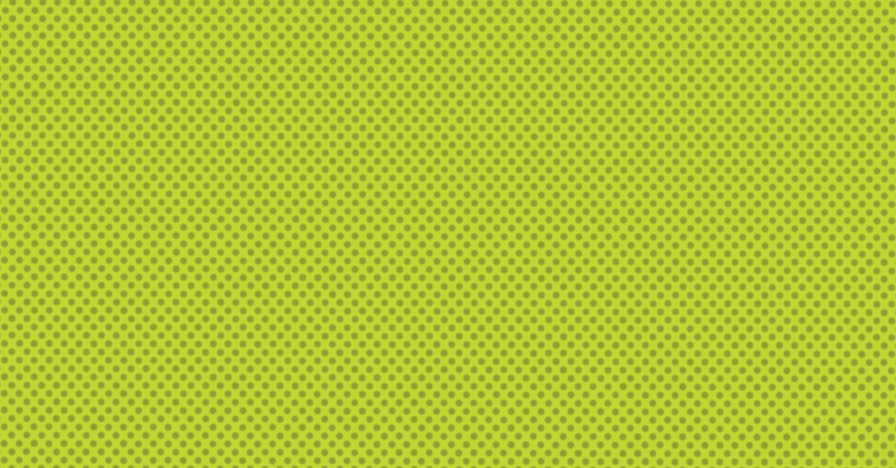
Reproduce this pattern procedurally as a WebGL 2 fragment shader.

```glsl
#version 300 es
precision highp float;

uniform vec2 u_resolution;
out vec4 outColor;

const vec3 LIME = vec3(0.75, 0.84, 0.20);
const vec3 OLIVE = vec3(0.572, 0.61, 0.198);
const vec2 REPEATS = vec2(60.1, 28.1);   // across and down
const vec2 ANCHOR = vec2(0.0143, 0.96);  // centre of one dot, as canvas fraction
const float TILT = -0.0027;
const float RADIUS = 0.0073;             // in canvas heights
const float SOFTNESS = 0.003;

float hash(vec2 p) {
  return fract(sin(dot(p, vec2(127.1, 311.7))) * 43758.5453);
}

float noise(vec2 p) {
  vec2 i = floor(p);
  vec2 f = fract(p);
  f = f * f * (3.0 - 2.0 * f);
  float low = mix(hash(i), hash(i + vec2(1.0, 0.0)), f.x);
  float high = mix(hash(i + vec2(0.0, 1.0)), hash(i + vec2(1.0, 1.0)), f.x);
  return mix(low, high, f.y);
}

// Coverage of the nearest dot in one rectangular grid
float dotGrid(vec2 p, vec2 pitch, float seed, float blur) {
  vec2 cell = floor(p / pitch + 0.5);
  vec2 id = cell + seed;
  vec2 jitter = (vec2(hash(id), hash(id + 19.7)) - 0.5) * 0.0009;
  float radius = RADIUS * (1.0 + 0.06 * (hash(id + 41.3) - 0.5));
  float ink = 0.95 + 0.05 * hash(id + 73.9);
  float d = length(p - cell * pitch - jitter) - radius;
  return ink * (1.0 - smoothstep(-blur, blur, d));
}

void main() {
  vec2 canvas = vec2(u_resolution.x / u_resolution.y, 1.0);
  vec2 p = gl_FragCoord.xy / u_resolution.y;
  vec2 pitch = canvas / REPEATS;
  float blur = max(SOFTNESS, 0.75 / u_resolution.y);

  // Slightly rotated lattice
  vec2 q = p - ANCHOR * canvas;
  q = vec2(q.x + TILT * q.y, q.y - TILT * q.x);

  // Two grids offset by half a cell form the staggered rows
  float ink = max(dotGrid(q, pitch, 0.0, blur),
                  dotGrid(q - 0.5 * pitch, pitch, 217.0, blur));

  // Faint mottling of the print
  float mottle = 1.0 + 0.012 * (noise(p * 90.0) - 0.5);
  outColor = vec4(mix(LIME, OLIVE, ink) * mottle, 1.0);
}
```
